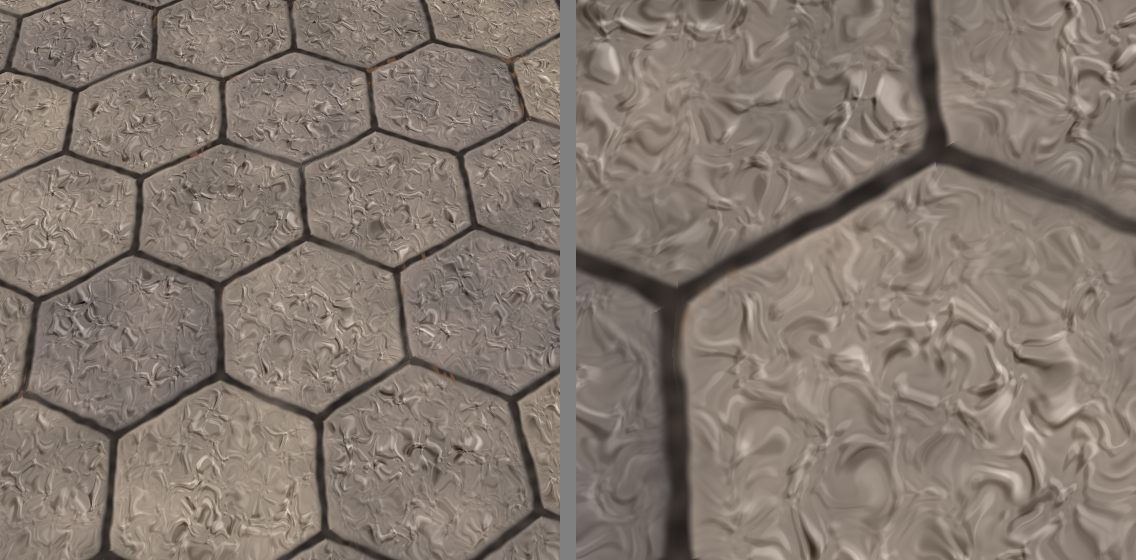
Left: the whole. Right: its middle third, enlarged.
This texture is drawn by a WebGL 1 fragment shader. Its source:

```glsl
precision highp float;
// Worn hexagonal concrete pavers receding in perspective, with dark, dirty joints.

#define WARM_STONE vec3(0.575, 0.522, 0.468)
#define COOL_STONE vec3(0.508, 0.465, 0.440)
#define JOINT_DARK vec3(0.200, 0.175, 0.160)
#define LITTER_TAN vec3(0.500, 0.350, 0.250)
#define JOINT_HALF_WIDTH 0.017
#define BEVEL_WIDTH 0.050
#define EDGE_WOBBLE 0.022
#define CHIP_SCALE 19.0
#define CHIP_CONTRAST 0.125
#define STAIN_CONTRAST 0.17

uniform vec2 u_resolution;

const vec2 HEX_STEP = vec2(1.0, 1.7320508);
const vec2 SLANT = vec2(0.5, 0.8660254);

float hash(vec2 p) {
  return fract(sin(dot(p, vec2(127.1, 311.7))) * 43758.55);
}

// Gradient noise, roughly -0.7 to 0.7
float corner(vec2 cell, vec2 f) {
  float angle = 6.2831853 * hash(cell);
  return dot(vec2(cos(angle), sin(angle)), f);
}

float noise(vec2 p) {
  vec2 i = floor(p), f = p - i;
  vec2 w = f * f * f * (f * (f * 6.0 - 15.0) + 10.0);
  vec2 e = vec2(1.0, 0.0);
  float low = mix(corner(i, f), corner(i + e, f - e), w.x);
  float high = mix(corner(i + e.yx, f - e.yx), corner(i + 1.0, f - 1.0), w.x);
  return mix(low, high, w.y);
}

vec2 noise2(vec2 p) {
  return vec2(noise(p), noise(p + vec2(37.2, 17.9)));
}

// Canvas (y down) to paving plane: solves the projective map for (u, v)
vec2 groundPlane(vec2 c) {
  const vec2 acrossAxis = vec2(0.3346, -0.0208);
  const vec2 towardAxis = vec2(-0.0573, 0.1983);
  const vec2 origin = vec2(0.5580, 0.5742);
  vec2 a = acrossAxis - 0.012 * c;
  vec2 b = towardAxis + 0.135 * c;
  vec2 r = c - origin;
  return vec2(r.x * b.y - r.y * b.x, a.x * r.y - a.y * r.x) / (a.x * b.y - a.y * b.x);
}

// Offset from the centre of the nearest hexagon
vec2 hexLocal(vec2 p) {
  vec2 q = mod(p + 0.5 * HEX_STEP, HEX_STEP) - 0.5 * HEX_STEP;
  vec2 r = mod(p, HEX_STEP) - 0.5 * HEX_STEP;
  return dot(q, q) < dot(r, r) ? q : r;
}

// Angular aggregate flecks
float chips(vec2 p) {
  return smoothstep(0.08, 0.32, noise(p));
}

void main() {
  vec2 canvas = gl_FragCoord.xy / u_resolution;
  vec2 ground = groundPlane(vec2(canvas.x, 1.0 - canvas.y));
  vec2 p = ground + EDGE_WOBBLE * noise2(ground * 2.7) + 0.010 * noise2(ground * 13.0);

  // Paver cell, edge distance with worn corners, and outward edge direction
  vec2 q = hexLocal(p), a = abs(q);
  vec2 id = floor((p - q) * vec2(2.0, 1.1547) + 0.5);
  float slant = dot(a, SLANT);
  float edge = 0.5 - max(a.x, slant);
  float tip = 0.57735 - max(a.y, dot(a, SLANT.yx));
  edge -= 0.012 * smoothstep(0.06, 0.0, tip);
  vec2 outward = sign(q) * (a.x > slant ? vec2(1.0, 0.0) : SLANT);

  // Per-paver tint and broad stains
  vec3 color = mix(WARM_STONE, COOL_STONE, hash(id + 4.3));
  color *= 0.97 + 0.07 * hash(id + 19.7);
  float stain = noise(p * 2.6 + 5.0) + 0.6 * noise(p * 6.5);
  color *= 1.0 + STAIN_CONTRAST * stain * vec3(1.05, 1.0, 0.92);

  // Embossed flecks, pits and fine grain
  vec2 s = ground * vec2(1.0, 0.78) * CHIP_SCALE + 9.0 * id;
  s += 1.1 * noise2(s * 0.6);
  float patchy = 0.65 + 0.8 * smoothstep(-0.25, 0.35, noise(p * 4.3 + 11.0));
  float face = smoothstep(0.01, 0.09, edge);
  float relief = chips(s) - chips(s + vec2(0.24, -0.20));
  relief += 0.6 * (chips(s * 1.9 + 31.0) - chips(s * 1.9 + vec2(31.3, 30.75)));
  float pits = smoothstep(0.30, 0.50, noise(s * 0.85 + 73.0));
  float glints = smoothstep(0.36, 0.52, noise(s * 1.25 + 51.0));
  color += face * patchy * (CHIP_CONTRAST * relief - 0.13 * pits + 0.09 * glints);
  color += 0.035 * noise(s * 3.7) + 0.03 * noise(s * 2.3 + 8.0);

  // Bevel: shaded toward the lower right, lit on the left
  float bevel = smoothstep(BEVEL_WIDTH, 0.012, edge);
  float shade = dot(outward, vec2(0.8, 0.6));
  color *= 1.0 - bevel * (0.10 + 0.26 * shade);
  color += bevel * max(shade, 0.0) * vec3(-0.02, -0.008, 0.008);

  // Joint with uneven width and dirt fill
  float fill = smoothstep(0.10, 0.45, noise(p * 2.1 + 23.0));
  float width = JOINT_HALF_WIDTH * (1.0 + 0.6 * noise(p * 5.0)) + 0.005 * shade;
  float joint = smoothstep(width + 0.012, width - 0.010, edge) * (1.0 - 0.45 * fill);
  vec3 jointColor = JOINT_DARK * (1.0 + 0.5 * noise(p * 17.0));
  color = mix(color, jointColor, joint);

  // Dry litter caught in a few joints
  float litter = smoothstep(0.18, 0.38, noise(p * 2.3 + 47.0)) * smoothstep(0.045, 0.005, edge);
  litter *= smoothstep(0.02, 0.25, noise(ground * vec2(34.0, 13.0)));
  color = mix(color, LITTER_TAN, 0.75 * litter);

  gl_FragColor = vec4(clamp(color, 0.0, 1.0), 1.0);
}
```
